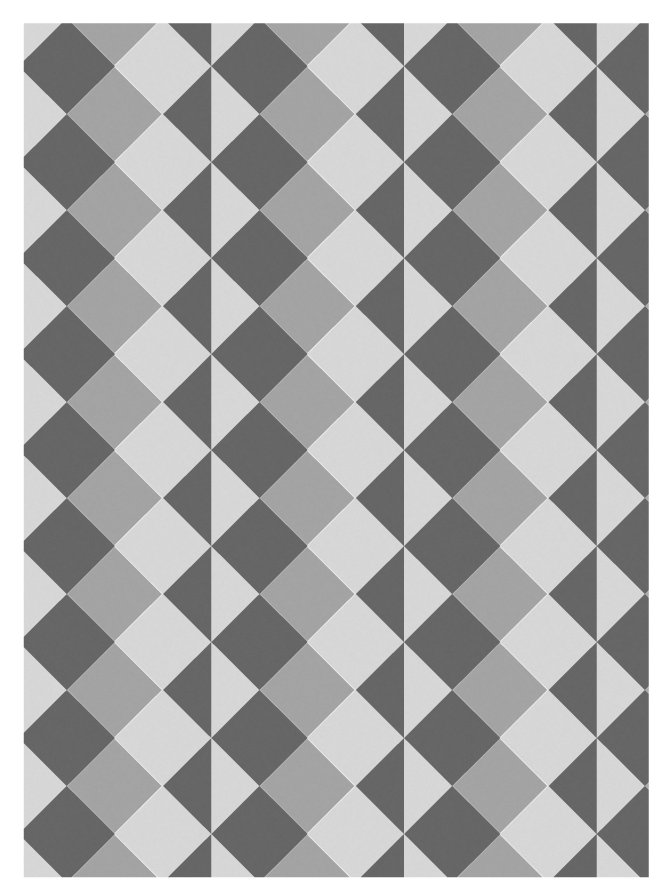
This pattern is drawn by a Shadertoy shader. Its source:

```glsl
#define HALF_DIAMOND vec2(0.0717, 0.05356)  // half diagonals, in canvas fractions
#define SEAM_VERTEX  vec2(0.3144, 0.0692)   // a diamond corner on a vertical seam
#define PANEL_MIN    vec2(0.0352, 0.0208)
#define PANEL_MAX    vec2(0.9653, 0.9740)
#define DARK         0.40
#define MIDDLE       0.64
#define LIGHT        0.84
#define SOFT_LINE    0.71
#define BRIGHT_LINE  0.92
#define LINE_WIDTH   0.028                  // in half diagonals
#define GRAIN        0.012
#define SAMPLES      4

float hash(vec2 p) {
    return fract(sin(dot(p, vec2(12.9898, 78.233))) * 43758.5453);
}

// Diamond lattice, four columns per repeat, split along a vertical seam
float diamondTone(vec2 uv) {
    vec2 q = (uv - SEAM_VERTEX) / HALF_DIAMOND;
    vec2 diagonal = vec2(q.x + q.y, q.x - q.y) * 0.5;
    vec2 cell = floor(diagonal);
    vec2 local = diagonal - cell;
    float centerX = cell.x + cell.y + 1.0;
    float column = mod(centerX, 4.0);
    bool rightHalf = q.x > centerX;

    if (column < 0.5) return rightHalf ? LIGHT : DARK;
    if (column < 1.5) return DARK;
    if (column > 2.5) return LIGHT;

    // Fine highlights around the middle grey diamonds
    vec2 lowEdges = local * 2.0;
    vec2 highEdges = 2.0 - lowEdges;
    if (min(highEdges.x, highEdges.y) < LINE_WIDTH) return BRIGHT_LINE;
    if (min(lowEdges.x, lowEdges.y) < LINE_WIDTH) return SOFT_LINE;
    return MIDDLE;
}

// Patterned panel with a white margin
float panelTone(vec2 uv) {
    bool inside = all(greaterThan(uv, PANEL_MIN)) && all(lessThan(uv, PANEL_MAX));
    if (!inside) return 1.0;
    float grain = hash(floor(uv * vec2(384.0, 512.0))) - 0.5;
    return diamondTone(uv) + GRAIN * grain;
}

void mainImage(out vec4 fragColor, in vec2 fragCoord) {
    // Average a grid of samples to smooth every edge
    float tone = 0.0;
    for (int y = 0; y < SAMPLES; y++) {
        for (int x = 0; x < SAMPLES; x++) {
            vec2 offset = (vec2(x, y) + 0.5) / float(SAMPLES) - 0.5;
            tone += panelTone((fragCoord + offset) / iResolution.xy);
        }
    }
    fragColor = vec4(vec3(tone / float(SAMPLES * SAMPLES)), 1.0);
}
```
